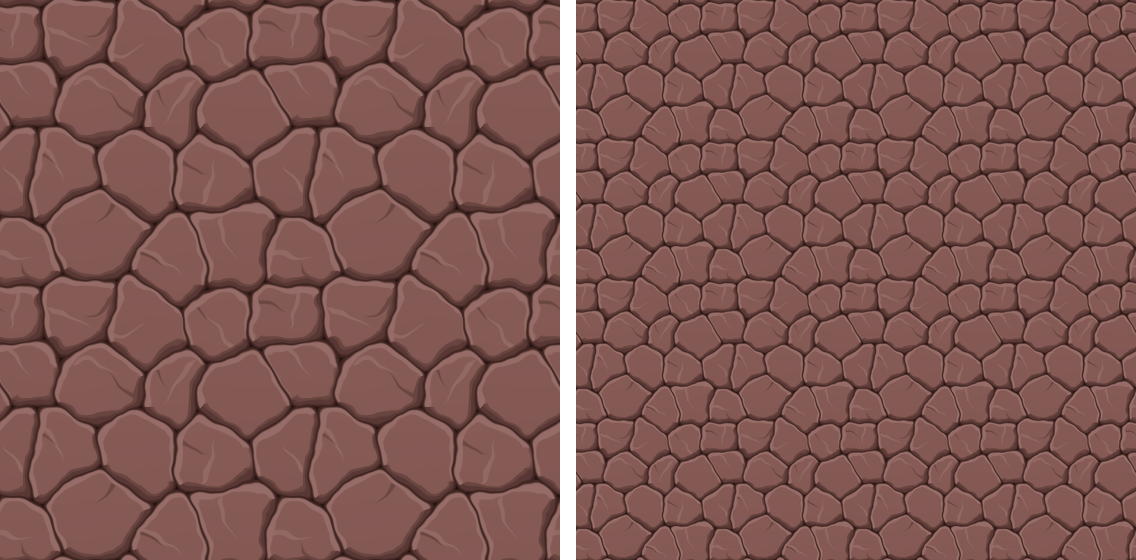
Left, the tile; right, the same tile 2 across and 2 down.
Write a WebGL 1 fragment shader that draws this texture.

```glsl
precision highp float;
uniform vec2 u_resolution;

#define CELLS 8.0      // stones across the canvas
#define PERIOD 4.0     // stones before the layout repeats, even and dividing CELLS
#define JITTER 0.58    // scatter of the stone centres
#define SIZE_VARY 0.26 // spread of the stone sizes
#define ROUNDING 25.0  // lower is rounder
#define GAP 0.013      // half width of the joints
#define RIM 0.088      // width of the lit bevel
#define SHADE 0.105    // width of the shaded bevel
#define VEIN 0.036     // half width of veins and cracks
#define SOFT 0.012     // softness of all edges

const float TAU = 6.2831853;
const vec3 BODY = vec3(0.522, 0.351, 0.332);
const vec3 LIGHT = vec3(0.585, 0.425, 0.402);
const vec3 DUSK = vec3(0.41, 0.27, 0.25);
const vec3 DARK = vec3(0.345, 0.217, 0.205);
const vec3 JOINT = vec3(0.25, 0.145, 0.13);
const vec3 DEEP = vec3(0.13, 0.065, 0.065);

vec3 hash(vec2 cell) {
  cell = mod(cell, PERIOD);
  vec3 seed = vec3(dot(cell, vec2(127.1, 311.7)),
                   dot(cell, vec2(269.5, 183.3)),
                   dot(cell, vec2(419.2, 371.9)));
  return fract(sin(seed + 2.7) * 4375.85);
}

// Stone centre in xy, size weight in z; odd rows shift by half a stone
vec3 stone(vec2 cell) {
  vec3 h = hash(cell);
  vec2 shift = vec2(0.5 * mod(cell.y, 2.0), 0.0);
  return vec3(cell + 0.5 + shift + JITTER * (h.xy - 0.5), SIZE_VARY * h.z);
}

// Layered sines that wrap with the layout
vec2 wobble(vec2 p) {
  vec2 a = p * TAU / PERIOD;
  return 0.05 * sin(3.0 * a.yx + 2.0 * a + vec2(0.4, 2.1))
       + 0.014 * sin(8.0 * a.yx - 4.0 * a + vec2(1.7, 0.2))
       + 0.004 * sin(17.0 * a.yx + 11.0 * a);
}

float below(float edge, float x) {
  return 1.0 - smoothstep(edge - SOFT, edge + SOFT, x);
}

// Curved stroke along a direction, thin at its start
float vein(vec2 p, float angle, float bend, float from, float to) {
  float c = cos(angle), s = sin(angle);
  vec2 q = vec2(c * p.x + s * p.y, c * p.y - s * p.x);
  float curve = bend * sin(5.0 * q.x) + 0.018 * sin(17.0 * q.x + 9.0 * bend);
  float taper = smoothstep(from, mix(from, to, 0.8), q.x)
              * (1.0 - smoothstep(to - 0.12, to, q.x));
  return below(VEIN * taper, abs(q.y - curve)) * smoothstep(0.0, 0.25, taper);
}

void main() {
  vec2 p = gl_FragCoord.xy / u_resolution * CELLS;
  vec2 wave = p * TAU / PERIOD;
  p += wobble(p);
  vec2 base = floor(p);

  // Find the stone that owns this point
  float nearest = 100.0;
  vec2 owner = base;
  vec3 own = vec3(0.0);
  for (int j = -2; j <= 2; j++) {
    for (int i = -2; i <= 2; i++) {
      vec2 cell = base + vec2(float(i), float(j));
      vec3 s = stone(cell);
      float reach = dot(s.xy - p, s.xy - p) - s.z;
      if (reach < nearest) {
        nearest = reach;
        owner = cell;
        own = s;
      }
    }
  }

  // Rounded distance to its border, and the way that border faces
  float sum = 0.0;
  vec2 facing = vec2(0.0);
  for (int j = -2; j <= 2; j++) {
    for (int i = -2; i <= 2; i++) {
      vec3 s = stone(base + vec2(float(i), float(j)));
      vec2 away = s.xy - own.xy;
      float span = length(away);
      if (span > 0.01) {
        float reach = dot(s.xy - p, s.xy - p) - s.z;
        float w = exp(-ROUNDING * (reach - nearest) / (2.0 * span));
        sum += w;
        facing += w * w * away / span;
      }
    }
  }
  float depth = -log(sum) / ROUNDING;
  float lit = dot(normalize(facing + 1e-12), normalize(vec2(-0.25, 1.0)));

  // Face of the stone: slight tint, pale veins and dark cracks
  vec3 h = hash(owner + vec2(1.0, 2.0));
  vec3 k = hash(owner + vec2(3.0, 1.0));
  vec2 local = p - own.xy;
  vec3 color = BODY * (1.0 + 0.015 * (k.z - 0.5) + 0.015 * local.y);
  float pale = vein(local - 0.1 * (k.xy - 0.5), TAU * h.x, 0.16 * (h.y - 0.5), -0.3, 0.55);
  float crack = vein(local, TAU * k.x, 0.25 * (k.y - 0.5), -0.05, 0.8);
  color = mix(color, LIGHT, 0.8 * pale * step(0.3, h.z));
  color = mix(color, DUSK, 0.9 * crack * step(0.4, k.z));

  // Bevels: pale above, two dark steps below
  float uneven = 1.0 + 0.22 * sin(5.0 * wave.x + 3.0 * wave.y) + 0.15 * sin(11.0 * wave.y - 7.0 * wave.x);
  float rim = RIM * uneven * smoothstep(-0.6, 0.2, lit);
  float shade = SHADE * uneven * smoothstep(-0.1, 0.5, -lit);
  color = mix(color, LIGHT, below(rim, depth) * smoothstep(-0.4, -0.2, lit));
  float shaded = smoothstep(0.15, 0.3, -lit);
  color = mix(color, DUSK, below(shade, depth) * shaded);
  color = mix(color, DARK, below(0.62 * shade, depth) * shaded);

  // Joints of uneven width, deepest where several stones meet
  float gap = GAP * (0.4 + 0.6 * uneven);
  color = mix(color, DARK, 0.7 * below(gap + 0.01, depth));
  color = mix(color, JOINT, below(gap, depth));
  color = mix(color, DEEP, below(-0.014, depth));
  gl_FragColor = vec4(color, 1.0);
}
```
